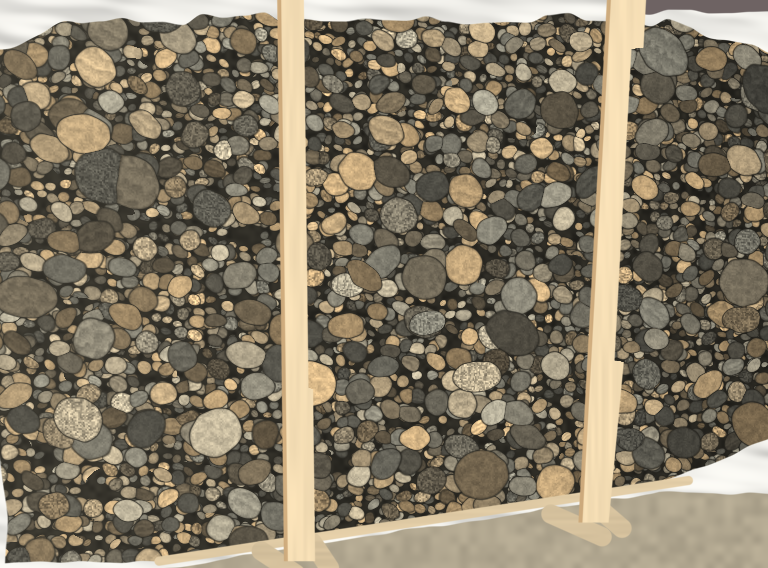
Give the GLSL for this texture, as a Shadertoy shader.

```glsl
// A polished slab of packed river pebbles, wrapped in plastic and held by timber posts.
#define SMALLEST 0.021
#define GROWTH 1.5
#define LAYERS 5
#define SOFT 0.0016
#define MATRIX vec3(0.155, 0.148, 0.125)
#define GREY_TINT vec3(0.98, 0.96, 0.86)
#define TAN_TINT vec3(1.12, 0.95, 0.70)
#define TIMBER vec3(0.95, 0.86, 0.70)
#define PLASTIC vec3(0.95, 0.945, 0.925)
#define FLOOR_COLOR vec3(0.69, 0.65, 0.56)

float hash(vec2 p) {
    return fract(sin(dot(p, vec2(127.1, 311.7))) * 43758.5453);
}

float noise(vec2 p) {
    vec2 i = floor(p), f = fract(p);
    f = f * f * (3.0 - 2.0 * f);
    return mix(mix(hash(i), hash(i + vec2(1, 0)), f.x),
               mix(hash(i + vec2(0, 1)), hash(i + vec2(1, 1)), f.x), f.y);
}

float above(float edge, float v) { return smoothstep(edge - SOFT, edge + SOFT, v); }
float band(float lo, float hi, float v) { return above(lo, v) * above(-hi, -v); }

// Distance to a line segment, for the rail and the feet
float segment(vec2 p, vec2 a, vec2 b) {
    vec2 d = b - a;
    return length(p - a - d * clamp(dot(p - a, d) / dot(d, d), 0.0, 1.0));
}

// Flat colour of one stone, with speckles or bands
vec3 stoneColor(vec2 id, vec2 p, vec2 local) {
    float pick = hash(id + 5.1), kind = hash(id + 8.3);
    float tone = mix(0.29, 0.77, pow(pick, 1.25));
    float warm = smoothstep(0.25, 0.85, hash(id + 2.7) * 0.65 + pick * 0.4);
    float speckle = noise(p * 330.0) - 0.5;
    float mottle = noise(p * 110.0 + id) - 0.5;
    float bands = sin(local.y * 9.0 + mottle * 5.0) * step(0.6, kind) * step(kind, 0.8);
    float grain = speckle * mix(0.16, 0.62, step(0.82, kind)) + mottle * 0.2 + bands * 0.07;
    return tone * mix(GREY_TINT, TAN_TINT, warm) * (1.0 + grain);
}

// One size of pebble: tilted ellipses on a jittered grid, flattened where they touch
void addPebbles(inout vec3 color, vec2 p, float size, float share) {
    float nearest = 9.0, second = 9.0;
    vec2 stone = vec2(0), local = vec2(0);
    for (int k = 0; k < 9; k++) {
        vec2 cell = floor(p / size) + vec2(k % 3 - 1, k / 3 - 1);
        vec2 id = cell + floor(size * 7310.0);
        if (hash(id + 1.9) > share) continue;
        vec2 jitter = 0.2 + 0.6 * vec2(hash(id), hash(id + 3.3));
        vec2 q = p / size - cell - jitter;
        float angle = (hash(id + 6.4) - 0.45) * 1.3;
        q = mat2(cos(angle), -sin(angle), sin(angle), cos(angle)) * q;
        float radius = mix(0.36, 0.58, hash(id + 4.2));
        q /= radius * vec2(1.0, mix(0.58, 0.95, hash(id + 7.7)));
        float d = length(q);
        if (d < nearest) {
            second = nearest; nearest = d; stone = id; local = q;
        } else second = min(second, d);
    }
    float inside = min(1.0 - nearest, (second - nearest) * 0.6) * size * 0.4;
    color = mix(color, MATRIX, 0.8 * smoothstep(-0.0035, 0.0, inside));
    vec3 face = stoneColor(stone, p, local) * mix(0.82, 1.0, smoothstep(0.0, 0.004, inside));
    color = mix(color, face, smoothstep(-SOFT * 0.6, SOFT, inside));
}

vec3 slab(vec2 p) {
    vec2 q = p * (1.0 + 0.12 * p.x);
    q += 0.005 * (vec2(noise(q * 45.0), noise(q * 45.0 + 40.0)) - 0.5);
    vec3 color = MATRIX * (0.75 + 0.5 * noise(q * 90.0));
    float shares[5] = float[](0.92, 0.72, 0.56, 0.36, 0.15);
    float size = SMALLEST;
    for (int i = 0; i < LAYERS; i++) {
        float patchy = noise(q * vec2(5.0, 14.0) + float(i) * 9.0);
        addPebbles(color, q, size, shares[i] * (i < 2 ? 0.7 + 0.5 * patchy : 1.0));
        size *= GROWTH;
    }
    // Pale haze on the left, shade on the right
    return mix(color, vec3(0.72, 0.68, 0.58), 0.09 * (1.0 - smoothstep(0.0, 0.7, p.x)))
        * mix(1.05, 0.9, smoothstep(0.9, 1.35, p.x));
}

vec3 wood(vec2 p, float across) {
    float grain = noise(vec2(p.x * 160.0, p.y * 9.0)) - 0.5;
    return TIMBER * (1.0 + 0.06 * grain) * mix(vec3(0.85, 0.78, 0.70), vec3(1.01), above(0.007, across));
}

void mainImage(out vec4 fragColor, in vec2 fragCoord) {
    vec2 p = fragCoord / iResolution.y;
    float ripple = noise(p * vec2(28.0, 9.0)) - 0.5;

    // Floor and the wrap around the slab
    vec3 color = FLOOR_COLOR * (0.94 + 0.12 * noise(p * 60.0));
    float bottom = 0.012 + 0.153 * max(p.x - 0.274, 0.0) + 0.25 * max(p.x - 1.16, 0.0) + 0.008 * ripple;
    float top = 0.966 - 0.055 * (1.0 - smoothstep(0.0, 0.13, p.x))
        - 0.055 * smoothstep(1.1, 1.354, p.x) + 0.026 * ripple;
    float folds = noise(vec2(p.x * 14.0 + p.y * 30.0, p.y * 55.0));
    vec3 wrap = PLASTIC * (1.04 - 0.2 * folds * folds);
    float hem = bottom - 0.014 - 0.42 * max(p.x - 1.16, 0.0);
    color = mix(color, wrap, above(hem, p.y));
    color = mix(color, vec3(0.43, 0.39, 0.39), above(1.13, p.x) * above(0.978 + 0.01 * ripple, p.y));

    // Slab, with loose plastic at the lower left
    float corner = 0.022 * (1.0 - smoothstep(0.05, 0.25, p.y)) * (1.0 + ripple);
    color = mix(color, slab(p), band(bottom, top, p.y) * above(corner, p.x + 0.003));

    // Rail and feet
    float rail = segment(p, vec2(0.28, 0.012), vec2(1.212, 0.154)) - 0.008;
    float feet = min(segment(p, vec2(0.97, 0.095), vec2(1.06, 0.055)),
                     segment(p, vec2(1.06, 0.1), vec2(1.095, 0.07)));
    feet = min(feet, min(segment(p, vec2(0.46, 0.03), vec2(0.52, -0.01)),
                         segment(p, vec2(0.55, 0.045), vec2(0.58, 0.0)))) - 0.017;
    color = mix(color, wood(p.yx, 1.0) * 0.92, above(0.0, -rail));
    color = mix(color, wood(p.yx, 1.0) * 0.87, above(0.0, -feet));

    // Posts, each with a wider block
    float leftX = p.x - 0.488 - 0.012 * (1.0 - p.y);
    float leftWidth = mix(0.055, 0.047, above(0.316, p.y));
    color = mix(color, wood(p, leftX), band(0.0, leftWidth, leftX) * above(0.012, p.y));
    float rightX = p.x - 1.014 - 0.0545 * p.y;
    float rightWidth = mix(0.05 + 0.04 * p.y, 0.048, above(0.364, p.y));
    rightWidth = mix(rightWidth, 0.069, above(0.915, p.y));
    color = mix(color, wood(p, rightX), band(0.0, rightWidth, rightX) * above(0.08, p.y));

    fragColor = vec4(clamp(color, 0.0, 1.0), 1.0);
}
```
